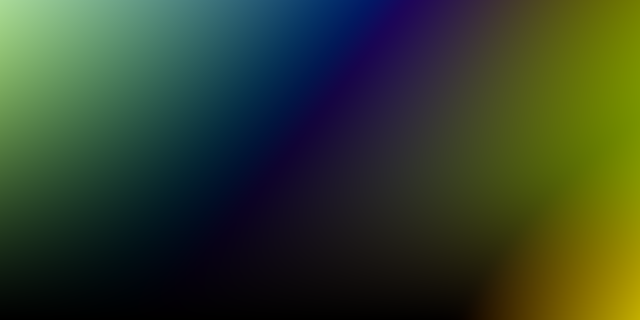
This background is drawn by a Shadertoy shader. Its source:

```glsl
// A dark diagonal fold parts a mint and blue glow from an olive one,
// while a yellow lobe shines in the lower right corner. Each glow is a
// soft ramp of the distance from its edge, dimmed towards the bottom.

const float HALF_PI = 1.5707963;

// Zero below the edge, linear above it, rounded over the given width.
float softRamp(float x, float width) {
    return 0.5 * (x + sqrt(x * x + width * width));
}

// Signed horizontal distance to the slanted fold, positive on the right.
float foldDistance(vec2 p) {
    return p.x - 1.276 + 0.78 * (1.0 - p.y);
}

// Signed horizontal distance to the curved lobe edge, positive inside.
float lobeDistance(vec2 p) {
    return p.x - (1.44 + 0.45 * p.y + 0.7 * p.y * p.y);
}

// Mint light growing leftwards from the fold.
vec2 mintGlow(float side, float light) {
    float d = softRamp(-side, 0.03);
    float red = 0.65 * softRamp(-side - 0.25, 0.06);
    float green = d * (0.8 - 0.1 * d);
    return light * vec2(red, green);
}

// Olive light growing rightwards, with a violet rim on the fold.
vec2 oliveGlow(float side, float height, float light) {
    float d = softRamp(side, 0.03);
    float rim = 0.11 * height * smoothstep(-0.14, 0.03, side);
    float greenDim = mix(0.7, 1.0, smoothstep(0.0, 0.5, height));
    return vec2(rim + 0.47 * d * light, 0.68 * d * light * greenDim);
}

// Blue light spanning the fold and fading out towards the right.
float blueGlow(float side, float height) {
    float fadeStart = 0.75 - 0.9 * height;
    float fadeEnd = 1.35 - 0.6 * height;
    float fade = 1.0 - smoothstep(fadeStart, fadeEnd, side);
    float leftLift = 0.17 * height * height * max(-side, 0.0);
    return 0.38 * height * fade + leftLift;
}

// Yellow light inside the lobe, strongest at the bottom.
vec2 lobeGlow(float inside, float light) {
    float d = softRamp(inside, 0.03);
    return (1.0 - light) * vec2(1.25 * pow(d, 0.85), 1.3 * pow(d, 1.1));
}

void mainImage(out vec4 fragColor, in vec2 fragCoord) {
    // Canvas units: two wide, one high
    vec2 p = fragCoord / iResolution.xy * vec2(2.0, 1.0);
    float light = sin(p.y * HALF_PI);
    float side = foldDistance(p);

    // Sum of the glows
    vec2 redGreen = mintGlow(side, light)
                  + oliveGlow(side, p.y, light)
                  + lobeGlow(lobeDistance(p), light);
    vec3 color = vec3(redGreen, blueGlow(side, p.y));

    fragColor = vec4(clamp(color, 0.0, 1.0), 1.0);
}
```
